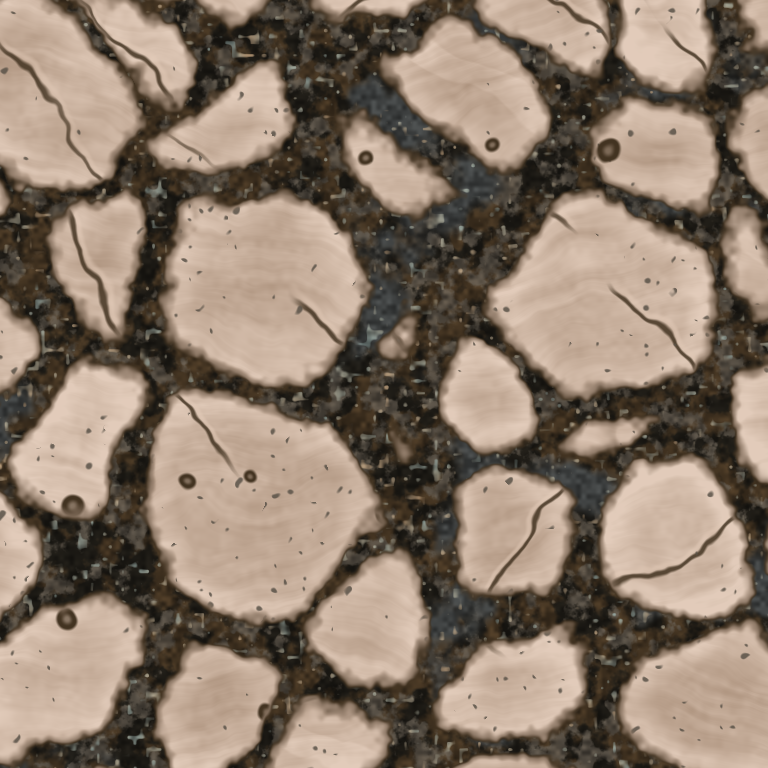
Reproduce this texture procedurally as a WebGL 2 fragment shader.

```glsl
#version 300 es
precision highp float;
// Packed mineral grains in a dark, speckled matrix, as in a polished section.
// A weighted Voronoi diagram with smoothly joined borders gives rounded grains;
// streaks, bands, cracks and pits mark their faces.

uniform vec2 u_resolution;
out vec4 fragColor;

const float GRAINS = 5.3;          // grid cells along the canvas
const float SIZE_SPREAD = 0.72;    // weight range of the grains
const float CORNER_SHARPNESS = 12.0;
const float GAP_MIN = 0.014;       // matrix half width, in grid cells
const float GAP_MAX = 0.115;
const float RIM_WIDTH = 0.085;
const float CRACK_WIDTH = 0.011;
const float CRACK_SHARE = 0.6;
const vec3 CREAM = vec3(0.85, 0.76, 0.69);
const vec3 TAN   = vec3(0.71, 0.61, 0.53);
const vec3 DRAB  = vec3(0.52, 0.44, 0.37);
const vec3 ASH   = vec3(0.35, 0.32, 0.28);
const vec3 UMBER = vec3(0.26, 0.20, 0.13);
const vec3 SOOT  = vec3(0.11, 0.10, 0.08);

vec3 hash3(vec2 p) {
    vec3 q = fract(p.xyx * vec3(0.1031, 0.1030, 0.0973));
    q += dot(q, q.yxz + 33.33);
    return fract((q.xxy + q.yzz) * q.zyx);
}

float noise(vec2 p) {
    vec2 i = floor(p), f = fract(p);
    f = f * f * (3.0 - 2.0 * f);
    float low = mix(hash3(i).x, hash3(i + vec2(1, 0)).x, f.x);
    float high = mix(hash3(i + vec2(0, 1)).x, hash3(i + vec2(1, 1)).x, f.x);
    return mix(low, high, f.y);
}

float fbm(vec2 p) {
    float sum = 0.0, amp = 0.533;
    for (int i = 0; i < 4; i++) {
        sum += amp * noise(p);
        p = mat2(1.6, 1.2, -1.2, 1.6) * p + 7.3;
        amp *= 0.5;
    }
    return sum;
}

// Position and weight of the grain seed in a grid cell
vec3 seed(vec2 cell) {
    vec3 h = hash3(cell + 41.0);
    return vec3(cell + 0.08 + 0.84 * h.xy, SIZE_SPREAD * h.z * h.z);
}

float power(vec2 p, vec3 s) {
    vec2 d = p - s.xy;
    return dot(d, d) - s.z;
}

// Distance to one random disc per cell (x) and its radius (y), in cells
vec2 scatter(vec2 p, float share, float rMin, float rMax) {
    vec3 h = hash3(floor(p) + 83.0);
    vec3 k = hash3(floor(p) + 151.0);
    float r = k.x < share ? mix(rMin, rMax, k.y * k.y) : -1.0;
    return vec2(length(fract(p) - 0.28 - 0.44 * h.xy), r);
}

vec2 direction(float angle) { return vec2(cos(angle), sin(angle)); }

vec3 matrixColor(vec2 uv) {
    vec3 c = mix(SOOT, UMBER, smoothstep(0.38, 0.62, fbm(uv * 42.0)));
    c = mix(c, ASH, 0.85 * smoothstep(0.48, 0.68, fbm(uv * 55.0 + 19.0)));
    c = mix(c, vec3(0.25, 0.26, 0.26), smoothstep(0.6, 0.72, fbm(uv * 8.0 + 5.0)));
    vec3 glint = mix(vec3(0.52, 0.60, 0.59), vec3(0.70, 0.58, 0.45), noise(uv * 40.0));
    c = mix(c, glint, 0.75 * smoothstep(0.74, 0.96, noise(uv * 125.0)));
    return c * mix(0.65, 1.25, noise(uv * 150.0 + 31.0));
}

vec3 grainColor(vec2 uv, vec2 q, vec2 id, float inset) {
    vec3 h = hash3(id + 7.0), k = hash3(id + 29.0);

    // Fine streaks and one straight pale band
    vec2 along = direction((h.x - 0.5) * 0.8);
    vec2 s = vec2(dot(q, along), dot(q, vec2(-along.y, along.x)));
    float streak = fbm(s * vec2(1.6, 17.0) + id * 5.0) - 0.5;
    float bandPos = dot(q, direction(0.8 + h.z)) - (k.x - 0.5) * 0.5;
    float band = 1.0 - smoothstep(0.09, 0.115, abs(bandPos));
    float tone = 0.18 + 0.55 * h.y + 0.8 * streak + 0.3 * band * step(0.6, k.y);
    tone += 0.9 * (fbm(uv * 11.0) - 0.5) + 0.25 * (noise(uv * 110.0) - 0.5);
    tone += 0.45 * smoothstep(0.03, 0.09, inset) * (1.0 - smoothstep(0.09, 0.27, inset));
    vec3 c = mix(TAN, CREAM, clamp(tone, -0.4, 1.25));

    // Crack with a pale lip
    float angle = k.z < 0.7 ? -0.8 + (h.z - 0.5) * 0.6 : 0.6 + h.z * 0.5;
    float crack = dot(q, vec2(-sin(angle), cos(angle))) - (h.x - 0.5) * 0.4;
    crack += 0.07 * (fbm(uv * 18.0) - 0.5);
    float open = step(k.x, CRACK_SHARE) * smoothstep(0.25, 0.5, noise(uv * 9.0 + id));
    c = mix(c, CREAM * 1.05, 0.5 * open * (1.0 - smoothstep(0.0, 0.03, abs(crack - 0.035))));
    c = mix(c, UMBER, 0.85 * open * (1.0 - smoothstep(CRACK_WIDTH * 0.4, CRACK_WIDTH * 2.2, abs(crack))));

    // Small pits in patches, then a few wide round ones
    float patchy = 0.03 + 0.4 * h.z * smoothstep(0.42, 0.65, fbm(uv * 8.0 + 3.0));
    vec2 pit = scatter(uv * 62.0 + 0.6 * noise(uv * 90.0), patchy, 0.1, 0.26);
    c = mix(c, ASH, 0.85 * (1.0 - smoothstep(-0.1, 0.1, pit.x - pit.y)));
    vec2 hole = scatter(uv * 7.0 + 0.03 * noise(uv * 60.0), 0.3, 0.04, 0.12);
    float ring = mix(0.55, 1.0, smoothstep(0.1, 0.7, hole.x / max(hole.y, 0.01)));
    return mix(c, UMBER, ring * (1.0 - smoothstep(-0.015, 0.02, hole.x - hole.y)));
}

void main() {
    vec2 uv = gl_FragCoord.xy / min(u_resolution.x, u_resolution.y);
    vec2 p = uv * GRAINS + 0.35 * (vec2(fbm(uv * 8.0), fbm(uv * 8.0 + 17.0)) - 0.5);
    vec2 base = floor(p), id = base;

    // Owning grain
    float best = 1e3;
    for (int i = 0; i < 25; i++) {
        vec2 cell = base + vec2(i % 5, i / 5) - 2.0;
        float d = power(p, seed(cell));
        if (d < best) { best = d; id = cell; }
    }

    // Smooth minimum of the distances to all its borders
    vec3 own = seed(id);
    float total = 1e-6;
    for (int i = 0; i < 25; i++) {
        vec2 cell = base + vec2(i % 5, i / 5) - 2.0;
        if (cell == id) continue;
        vec3 other = seed(cell);
        float d = (power(p, other) - best) / (2.0 * max(distance(own.xy, other.xy), 0.2));
        total += exp(-CORNER_SHARPNESS * d);
    }
    float edge = -log(total) / CORNER_SHARPNESS;
    edge += 0.045 * (noise(uv * 48.0) - 0.5) + 0.035 * (noise(uv * 110.0) - 0.5);
    float inset = edge - mix(GAP_MIN, GAP_MAX, smoothstep(0.3, 0.7, fbm(uv * 6.0 + 11.0)));

    // Matrix, brown rim, grain face
    vec3 rim = mix(UMBER, DRAB, smoothstep(0.0, 0.45 * RIM_WIDTH, inset));
    vec3 face = mix(rim, grainColor(uv, p - own.xy, id, inset), smoothstep(0.15, 1.0, inset / RIM_WIDTH));
    fragColor = vec4(mix(matrixColor(uv), face, smoothstep(-0.015, 0.018, inset)), 1.0);
}
```
